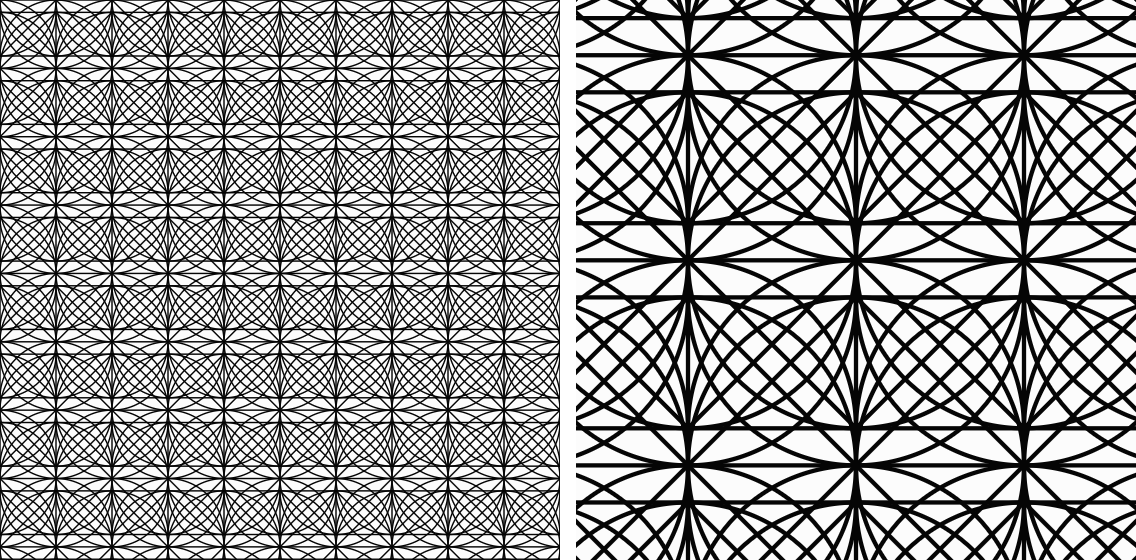
Left, the full canvas; right, a detail of the centre.
A Shadertoy shader for this pattern:

```glsl
// Lattice of fine black strokes on white: ten columns of square tiles, each
// holding two diagonals and four corner-centred quarter arcs. Two copies of
// every tile row overlap vertically, weaving the arcs into a diamond mesh.

// Share of paper left bare by a stroke whose centre line lies at distance d
float bare(float d, float pixel) {
    return 1.0 - clamp((0.0128 - d) / pixel + 0.5, 0.0, 1.0);
}

// Paper left bare by one unit tile
float tile(vec2 p, float pixel) {
    // Top and bottom edges
    float paper = bare(abs(p.y), pixel) * bare(abs(p.y - 1.0), pixel);

    // Keep the inner strokes inside the tile's height
    float outside = abs(p.y - 0.5) - 0.5;

    // Diagonals
    paper *= bare(max(abs(p.x - p.y) * 0.70711, outside), pixel);
    paper *= bare(max(abs(p.x + p.y - 1.0) * 0.70711, outside), pixel);

    // Quarter arcs, one around each corner
    for (int i = 0; i < 4; i++) {
        vec2 corner = vec2(i % 2, i / 2);
        float arc = abs(length(p - corner) - 1.0);
        paper *= bare(max(arc, outside), pixel);
    }
    return paper;
}

void mainImage(out vec4 fragColor, in vec2 fragCoord) {
    // Ten tile widths across the canvas, rows counted from the top edge
    float pixel = 10.0 / iResolution.y;
    vec2 p = vec2(fragCoord.x, iResolution.y - fragCoord.y) * pixel;

    // Repeat the cell; it is taller than a tile by the overlap offset
    float rowHeight = 1.2207;
    vec2 cell = vec2(fract(p.x), mod(p.y, rowHeight));

    // Column lines, then the two overlapping tiles
    float paper = bare(min(cell.x, 1.0 - cell.x), pixel);
    paper *= tile(cell, pixel);
    paper *= tile(cell - vec2(0.0, rowHeight - 1.0), pixel);

    fragColor = vec4(vec3(mix(0.02, 0.99, paper)), 1.0);
}
```
